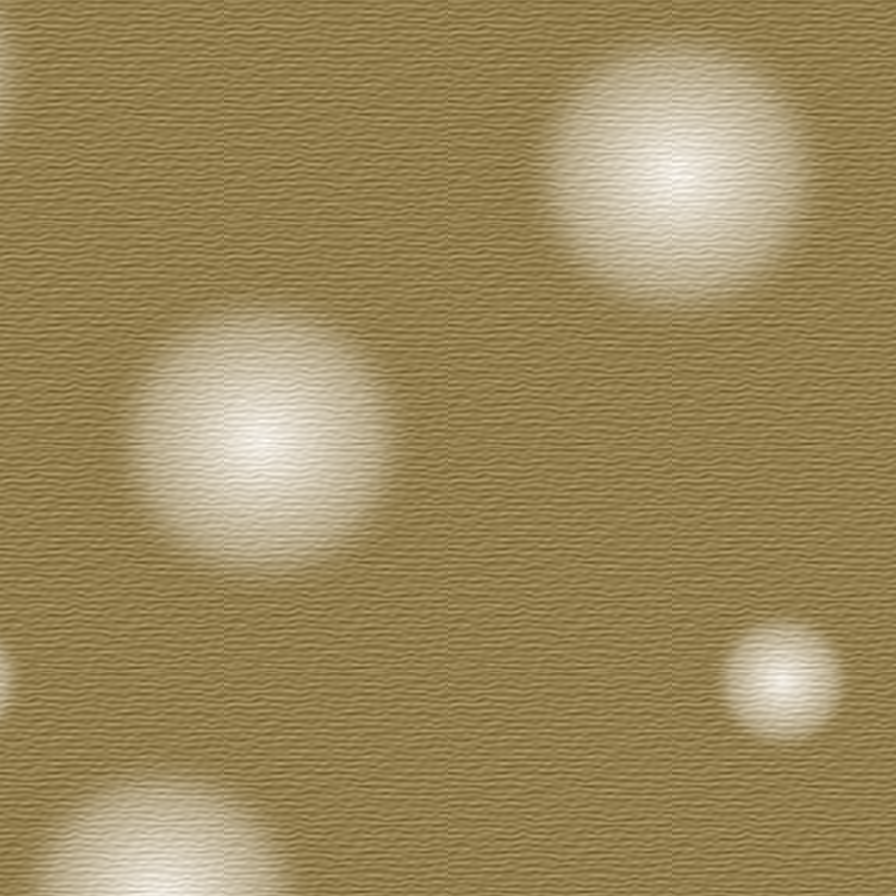
A three.js fragment shader for this background:

```glsl
// Ochre ribbed paper, embossed in repeating tiles, with soft white glows.
varying vec2 vUv;

float hash(vec2 cell) {
  vec3 q = fract(vec3(cell.xyx) * 0.1031);
  q += dot(q, q.yzx + 33.33);
  return fract((q.x + q.y) * q.z);
}

float valueNoise(vec2 p) {
  vec2 cell = floor(p);
  vec2 f = fract(p);
  f = f * f * (3.0 - 2.0 * f);
  float low = mix(hash(cell), hash(cell + vec2(1.0, 0.0)), f.x);
  float high = mix(hash(cell + vec2(0.0, 1.0)), hash(cell + vec2(1.0, 1.0)), f.x);
  return mix(low, high, f.y);
}

// Paper height: wavy horizontal ribs with fibres stretched along them
float paperHeight(vec2 p) {
  float wobble = valueNoise(p * vec2(18.0, 17.0) + 40.0);
  float ribs = sin(6.28318 * (34.0 * p.y + 0.55 * wobble));
  float fibres = valueNoise(p * vec2(36.0, 68.0) + 7.0);
  return 0.3 * ribs + fibres;
}

// Bright core with a near-linear falloff and a soft rim
float glow(vec2 center, float radius) {
  float d = length(vUv - center) / radius;
  return 0.88 * max(1.0 - 0.85 * d, 0.0) * (1.0 - smoothstep(0.7, 1.06, d));
}

void main() {
  // Emboss each tile with light from the upper left
  vec2 tile = fract(vUv * 4.0);
  float relief = paperHeight(tile) - paperHeight(tile + vec2(-0.004, 0.008));

  // Large glows, a small one, and two that barely enter at the left
  float light = glow(vec2(0.755, 0.805), 0.172);
  light = max(light, glow(vec2(0.291, 0.508), 0.172));
  light = max(light, glow(vec2(0.180, -0.010), 0.167));
  light = max(light, glow(vec2(0.873, 0.240), 0.079));
  light = max(light, glow(vec2(-0.053, 0.240), 0.080));
  light = max(light, glow(vec2(-0.135, 0.920), 0.172));

  vec3 ochre = vec3(0.572, 0.492, 0.305);
  vec3 color = mix(ochre, vec3(1.0, 0.99, 0.98), light);
  color += relief * 0.13 * (1.0 - 0.35 * light);
  gl_FragColor = vec4(clamp(color, 0.0, 1.0), 1.0);
}
```
